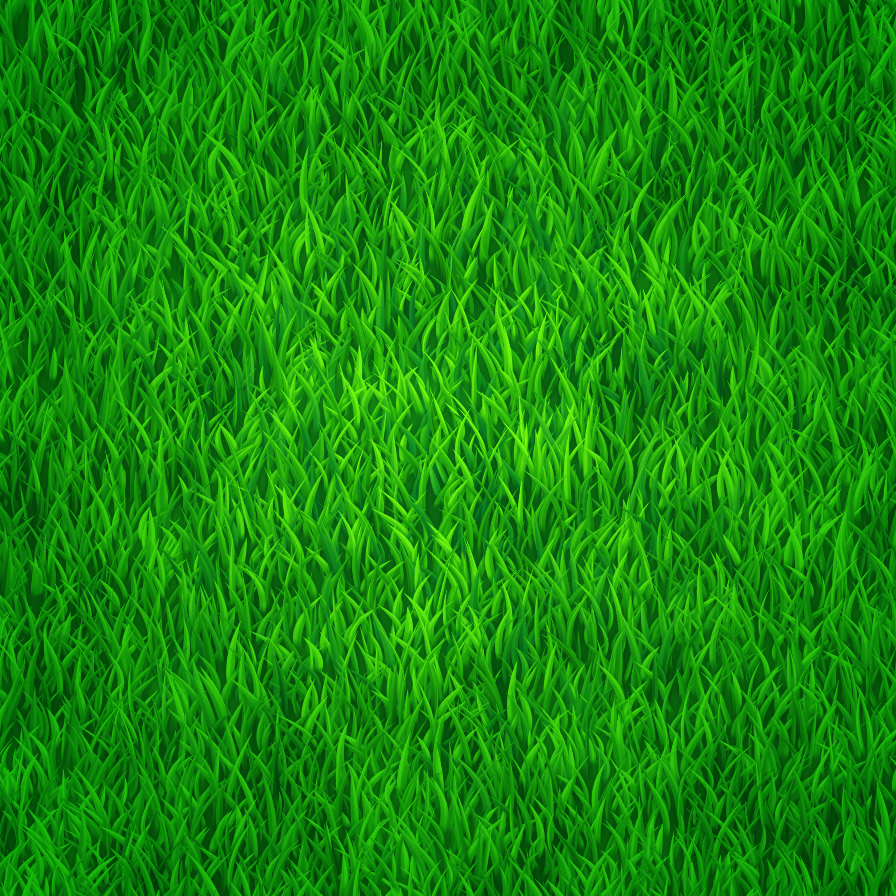
Write a WebGL 2 fragment shader that draws this texture.

```glsl
#version 300 es
precision highp float;
// A dense lawn seen from above at a slant, lit by a soft glow in the middle.
// Jittered rows of curved, tapering blades are painted from back to front,
// each shading the ones behind it; a tone ramp then turns depth into greens.

uniform vec2 u_resolution;
out vec4 fragColor;

// Layout, in canvas units
const vec2 CELL = vec2(0.0130, 0.0140);
const int ROWS = 8;
const int SIDE_COLUMNS = 5;
const float MIN_HEIGHT = 0.040;
const float MAX_HEIGHT = 0.088;
const float MIN_HALF_WIDTH = 0.0018;
const float MAX_HALF_WIDTH = 0.0052;
const float LEAN = 0.044;
const float CURVE = 0.095;
const float BOW = 0.40; // how far a blade first leans against its curve

// Shading
const float GROUND_TONE = 0.24;
const float SHADOW_REACH = 0.0060;
const float SHADOW_STRENGTH = 0.22;
const float MIDRIB_CONTRAST = 0.18;
const float ROOT_FADE = 0.22;
const float CLUMP_SCALE = 8.0;
const float CLUMP_CONTRAST = 0.17;

// Light and colour
const vec2 GLOW_CENTER = vec2(0.51, 0.53);
const float GLOW_FALLOFF = 6.0;
const vec3 DEEP_GREEN = vec3(0.008, 0.235, 0.030);
const vec3 LEAF_GREEN = vec3(0.080, 0.570, 0.040);
const vec3 TIP_GREEN = vec3(0.260, 0.820, 0.055);
const vec3 TEAL_SHADE = vec3(0.000, 0.400, 0.210);
const vec3 RIM_LIGHT = vec3(0.25, 0.86, 0.70);
const vec3 CENTER_LIGHT = vec3(1.80, 1.20, 1.05);

vec4 hash4(vec2 p) {
    vec4 q = fract(p.xyxy * vec4(0.1031, 0.1030, 0.0973, 0.1099));
    q += dot(q, q.wzxy + 33.33);
    return fract((q.xxyz + q.yzzw) * q.zywx);
}

float cornerGradient(vec2 corner, vec2 offset) {
    float angle = 6.2832 * hash4(corner + 71.0).x;
    return dot(vec2(cos(angle), sin(angle)), offset);
}

float gradientNoise(vec2 p) {
    vec2 i = floor(p), f = fract(p);
    vec2 u = f * f * f * (f * (f * 6.0 - 15.0) + 10.0);
    vec2 e = vec2(0.0, 1.0);
    float low = mix(cornerGradient(i, f), cornerGradient(i + e.yx, f - e.yx), u.x);
    float high = mix(cornerGradient(i + e.xy, f - e.xy), cornerGradient(i + e.yy, f - e.yy), u.x);
    return mix(low, high, u.y);
}

// Paints the blade rooted in one cell over the surface (x: tone, y: teal amount).
vec2 paintBlade(vec2 surface, vec2 p, vec2 cell, float pixel) {
    vec4 place = hash4(cell + 17.0);
    vec4 look = hash4(cell + 211.0);
    vec2 root = (cell + place.xy) * CELL;
    float height = mix(MIN_HEIGHT, MAX_HEIGHT, place.z * place.z);
    float t = (p.y - root.y) / height;
    if (t < 0.0 || t > 1.0) return surface;

    // Quadratic spine; the slope corrects the sideways distance
    float curve = CURVE * (look.x - 0.5);
    float lean = LEAN * (place.w - 0.5) - BOW * curve;
    float slope = (lean + 2.0 * curve * t) / height;
    float across = (p.x - root.x - lean * t - curve * t * t) * inversesqrt(1.0 + slope * slope);
    float halfWidth = mix(MIN_HALF_WIDTH, MAX_HALF_WIDTH, look.y) * (1.0 - t) * (0.8 + 1.9 * t);
    float edge = abs(across) - halfWidth;
    float rooted = smoothstep(0.0, ROOT_FADE, t);

    // Contact shadow on what lies behind
    float shadow = 1.0 - smoothstep(0.0, SHADOW_REACH, edge);
    surface.x *= 1.0 - SHADOW_STRENGTH * shadow * rooted * (1.0 - t * t);

    // Dark root, bright tip, and a crease between the lit and unlit halves
    float litSide = curve > 0.0 ? -1.0 : 1.0;
    float crease = smoothstep(-0.25, 0.25, litSide * across / max(halfWidth, pixel));
    float tone = mix(0.22, 0.66, look.z) + 0.30 * t;
    tone += MIDRIB_CONTRAST * (crease - 0.4);
    float teal = smoothstep(0.66, 0.92, look.w) * (1.0 - 0.5 * t);
    tone -= 0.14 * teal;
    float cover = 1.0 - smoothstep(-0.6 * pixel, 0.6 * pixel, edge);
    return mix(surface, vec2(tone, teal), cover * rooted);
}

void main() {
    float pixel = 1.0 / min(u_resolution.x, u_resolution.y);
    vec2 p = gl_FragCoord.xy * pixel;
    vec2 home = floor(p / CELL);

    // Far rows first, so that nearer blades overlap them
    vec2 surface = vec2(GROUND_TONE, 0.25);
    for (int row = 0; row < ROWS; row++) {
        for (int column = -SIDE_COLUMNS; column <= SIDE_COLUMNS; column++) {
            surface = paintBlade(surface, p, home + vec2(column, -row), pixel);
        }
    }

    // Uneven clumps of thicker and thinner growth
    float clump = gradientNoise(p * CLUMP_SCALE) + 0.5 * gradientNoise(p * CLUMP_SCALE * 2.3);
    float tone = clamp(surface.x + CLUMP_CONTRAST * clump, 0.0, 1.0);

    // Tone ramp, then the central glow
    vec2 fromGlow = gl_FragCoord.xy / u_resolution - GLOW_CENTER;
    float glow = exp(-GLOW_FALLOFF * dot(fromGlow, fromGlow));
    vec3 color = mix(DEEP_GREEN, LEAF_GREEN, smoothstep(0.0, 0.56, tone));
    color = mix(color, TIP_GREEN, smoothstep(0.46, 0.96, tone));
    color = mix(color, TEAL_SHADE, 0.65 * surface.y * glow);
    color *= mix(RIM_LIGHT, CENTER_LIGHT, glow);
    fragColor = vec4(color, 1.0);
}
```
